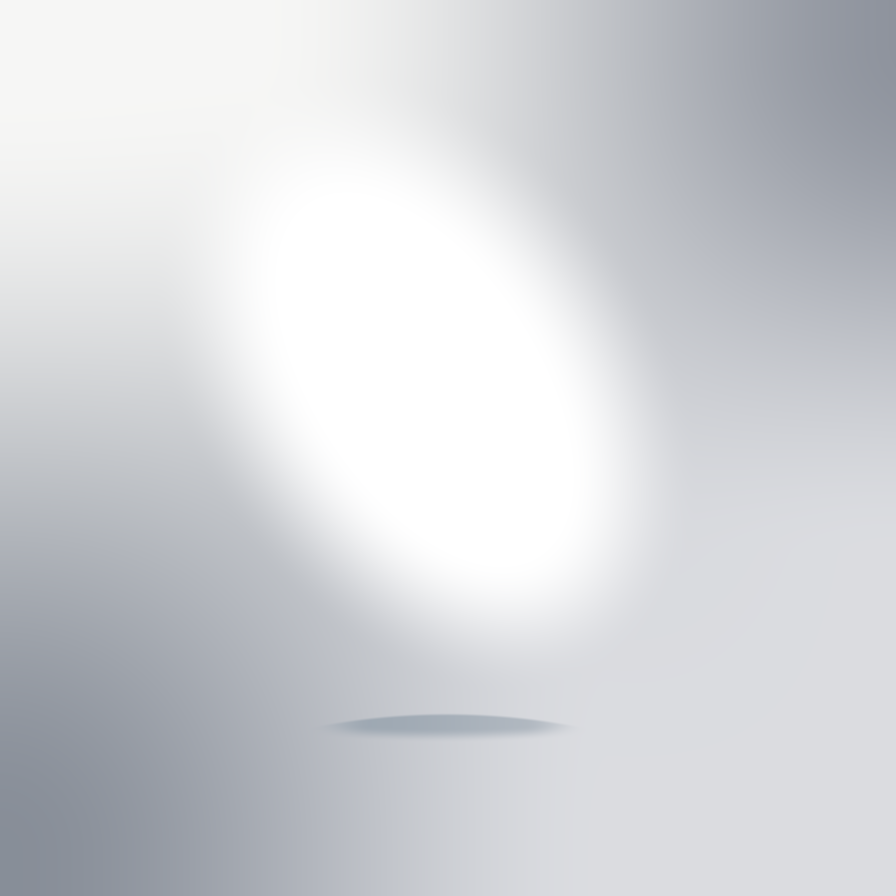
Reproduce this background procedurally as a Shadertoy shader.

```glsl
const vec3 PALE = vec3(0.965, 0.965, 0.96);
const vec3 SLATE = vec3(0.55, 0.57, 0.61);
const vec3 STEEL = vec3(0.53, 0.555, 0.595);
const vec3 SILVER = vec3(0.858, 0.864, 0.88);
const vec3 SHADOW = vec3(0.62, 0.66, 0.70);

// Four corner colours, eased separately along each side
vec3 cornerBlend(vec2 p, vec3 topLeft, vec3 topRight, vec3 lowLeft, vec3 lowRight) {
    float depth = 1.0 - p.y;
    vec3 top = mix(topLeft, topRight, smoothstep(0.28, 1.06, p.x));
    vec3 bottom = mix(lowLeft, lowRight, smoothstep(0.0, 0.68, p.x));
    float leftFall = smoothstep(0.10, 0.95, depth);
    float rightFall = smoothstep(0.05, 0.62, depth);
    return mix(top, bottom, mix(leftFall, rightFall, smoothstep(0.0, 1.0, p.x)));
}

vec2 rotate(vec2 p, float angle) {
    float c = cos(angle), s = sin(angle);
    return vec2(c * p.x + s * p.y, c * p.y - s * p.x);
}

// Approximate signed distance to an axis-aligned ellipse
float ellipseDistance(vec2 p, vec2 radii) {
    float scaled = length(p / radii);
    float slope = length(p / (radii * radii));
    return scaled * (scaled - 1.0) / max(slope, 0.001);
}

float softGlow(vec2 p, vec2 center, vec2 radii, float angle, float blur) {
    float d = ellipseDistance(rotate(p - center, angle), radii);
    return 1.0 - smoothstep(-blur, blur, d);
}

// Thin lens with a crisp upper arc and a feathered lower arc
float lensShadow(vec2 p, vec2 center, float halfWidth, float rise, float drop) {
    float u = (p.x - center.x) / halfWidth;
    float arch = max(1.0 - u * u, 0.0);
    float y = p.y - center.y;
    float upper = 1.0 - smoothstep(-0.002, 0.002, y - rise * arch);
    float lower = smoothstep(-0.009, 0.007, y + drop * arch);
    float ends = 1.0 - smoothstep(0.55, 1.02, abs(u));
    return upper * lower * ends;
}

void mainImage(out vec4 fragColor, in vec2 fragCoord) {
    vec2 p = fragCoord / iResolution.xy;

    // Backdrop
    vec3 color = cornerBlend(p, PALE, SLATE, STEEL, SILVER);

    // Tilted white glow
    float glow = softGlow(p, vec2(0.475, 0.574), vec2(0.191, 0.298), 0.576, 0.075);
    color = mix(color, vec3(1.0), glow);

    // Floor shadow, lighter towards the right
    float shade = lensShadow(p, vec2(0.499, 0.187), 0.155, 0.0155, 0.007);
    vec3 shadowColor = mix(SHADOW, SILVER, 0.35 * smoothstep(0.40, 0.65, p.x));
    color = mix(color, shadowColor, shade);

    fragColor = vec4(color, 1.0);
}
```
